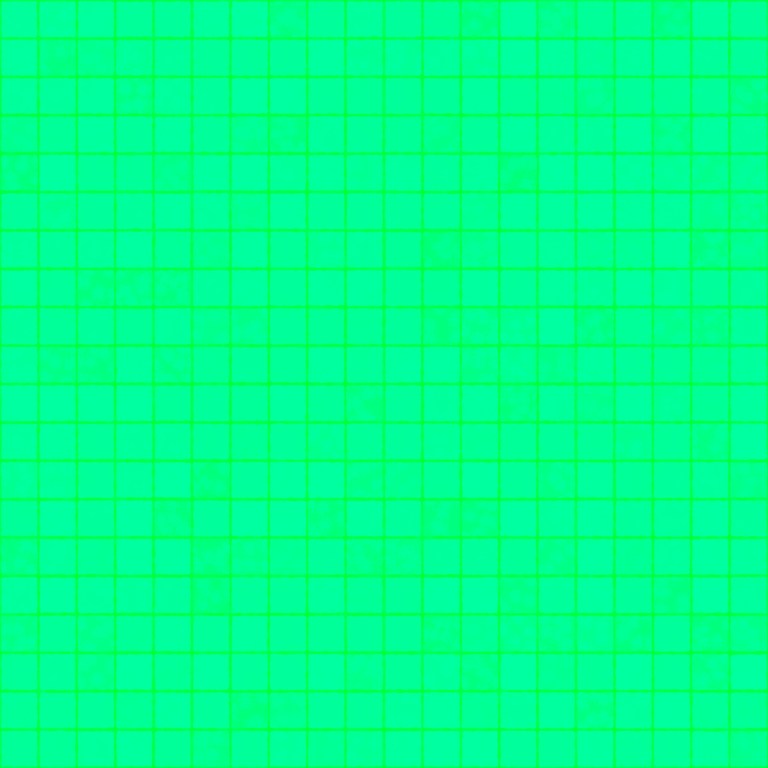
A WebGL 1 fragment shader for this pattern:

```glsl
precision highp float;
// A 20 by 20 grid of mint tiles with thin, ragged green joints.
// Each tile is a rounded box distance; wrapped cellular noise frays the edges
// and mottles a random share of the tiles.
uniform vec2 u_resolution;

vec2 hash2(vec2 p) {
  vec3 q = fract(p.xyx * vec3(0.1031, 0.1030, 0.0973));
  q += dot(q, q.yzx + 33.33);
  return fract((q.xx + q.yz) * q.zy);
}

// Distance to the nearest scattered point, repeating every "period" cells.
float cellular(vec2 p, float period) {
  vec2 cell = floor(p), local = fract(p);
  float nearest = 2.0;
  for (int j = -1; j <= 1; j++) {
    for (int i = -1; i <= 1; i++) {
      vec2 offset = vec2(float(i), float(j));
      vec2 point = hash2(mod(cell + offset, period) + 7.0);
      nearest = min(nearest, length(offset + point - local));
    }
  }
  return nearest;
}

float roundedBox(vec2 p, vec2 halfSize, float radius) {
  vec2 d = abs(p) - halfSize + radius;
  return length(max(d, 0.0)) + min(max(d.x, d.y), 0.0) - radius;
}

void main() {
  vec2 uv = gl_FragCoord.xy / u_resolution;
  vec2 grid = uv * 20.0;
  vec2 tile = mod(floor(grid), 20.0);
  vec2 local = fract(grid) - 0.5;
  vec2 random = hash2(tile + 31.0);
  vec2 shade = hash2(tile + 83.0);
  float pixel = 20.0 / min(u_resolution.x, u_resolution.y);

  // Noise at three scales, all whole numbers of cells across the canvas
  float fray = cellular(uv * 140.0, 140.0) - 0.5;
  float blotch = cellular(uv * 50.0 + 0.3, 50.0);
  float grain = cellular(uv * 220.0, 220.0);
  vec2 wave = sin(6.2831853 * (uv.yx * vec2(47.0, 53.0) + uv * vec2(3.0, 2.0)));

  // Tile outline, with slightly wider horizontal joints
  vec2 halfSize = vec2(0.469, 0.464) + (random - 0.5) * 0.014 + wave * 0.004;
  float edge = roundedBox(local, halfSize, 0.06) + fray * 0.028;
  float soft = max(0.02, pixel * 0.7);
  float face = 1.0 - smoothstep(-soft, soft, edge);

  // Tile colour: slight shade per tile, then worn patches on some of them
  float blue = 0.612 + (shade.x - 0.5) * 0.035 + (0.5 - blotch) * 0.018;
  float worn = smoothstep(0.62, 0.98, random.x);
  float patches = smoothstep(0.2, 0.65, blotch + (grain - 0.45) * 0.45);
  blue -= worn * (0.025 + 0.085 * patches);
  blue -= 0.02 * shade.y * smoothstep(0.45, 0.8, grain);
  blue -= 0.025 * smoothstep(-0.09, 0.0, edge);

  // Joint colour, paler where it is worn
  float joint = 0.265 + 0.07 * smoothstep(0.35, 0.8, blotch);
  gl_FragColor = vec4(0.0, 1.0, mix(joint, blue, face), 1.0);
}
```
